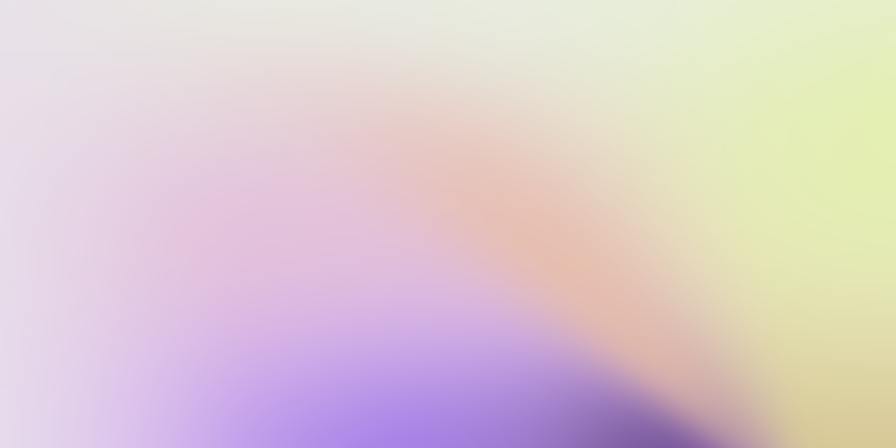
Give the GLSL for this background, as a Shadertoy shader.

```glsl
#define EDGE_BASE 0.85
#define EDGE_SLOPE 0.36
#define EDGE_SOFT_LOW 0.07
#define EDGE_SOFT_GROWTH 0.25
#define BAND_STRENGTH 0.75
#define BAND_OFFSET 0.42
#define BAND_WIDTH 0.63

const vec3 PINK   = vec3(0.89, 0.76, 0.86);
const vec3 LILAC  = vec3(0.86, 0.73, 0.93);
const vec3 VIOLET = vec3(0.66, 0.51, 0.91);
const vec3 PLUM   = vec3(0.47, 0.34, 0.61);
const vec3 PEARL  = vec3(0.91, 0.88, 0.92);
const vec3 MIST   = vec3(0.91, 0.91, 0.88);
const vec3 PEACH  = vec3(0.91, 0.74, 0.64);
const vec3 SAND   = vec3(0.84, 0.77, 0.58);
const vec3 CREAM  = vec3(0.91, 0.89, 0.74);
const vec3 PALE_LIME = vec3(0.91, 0.93, 0.87);
const vec3 LIME   = vec3(0.89, 0.94, 0.69);

// Soft elliptical falloff, 1 at the centre
float glow(vec2 uv, vec2 centre, vec2 radius) {
    vec2 q = (uv - centre) / radius;
    return exp(-dot(q, q));
}

// Pink field with violet and plum glows rising from the floor
vec3 coolField(vec2 uv) {
    vec3 col = mix(LILAC, PINK, smoothstep(0.0, 0.5, uv.y));
    col = mix(col, VIOLET, glow(uv, vec2(0.47, -0.05), vec2(0.24, 0.27)));
    col = mix(col, PLUM, glow(uv, vec2(0.75, -0.05), vec2(0.17, 0.25)));
    col = mix(col, MIST, smoothstep(0.45, 1.05, uv.y));
    return mix(PEARL, col, smoothstep(-0.1, 0.3, uv.x));
}

// Sand to cream to pale lime, brightest at the right side
vec3 warmField(vec2 uv) {
    vec3 col = mix(SAND, CREAM, smoothstep(-0.1, 0.55, uv.y));
    col = mix(col, PALE_LIME, smoothstep(0.45, 1.0, uv.y));
    return mix(col, LIME, 0.9 * glow(uv, vec2(1.02, 0.68), vec2(0.28, 0.4)));
}

void mainImage(out vec4 fragColor, in vec2 fragCoord) {
    vec2 uv = fragCoord / iResolution.xy;

    // Slanted boundary that softens with height
    float softness = EDGE_SOFT_LOW + EDGE_SOFT_GROWTH * uv.y;
    float side = (uv.x - EDGE_BASE + EDGE_SLOPE * uv.y) / softness;
    vec3 col = mix(coolField(uv), warmField(uv), smoothstep(-1.0, 1.0, side));

    // Peach band along the boundary, fading at both ends
    float across = (side + BAND_OFFSET) / BAND_WIDTH;
    float along = smoothstep(-0.15, 0.25, uv.y) * (1.0 - smoothstep(0.4, 1.0, uv.y));
    col = mix(col, PEACH, BAND_STRENGTH * along * exp(-across * across));

    fragColor = vec4(col, 1.0);
}
```
